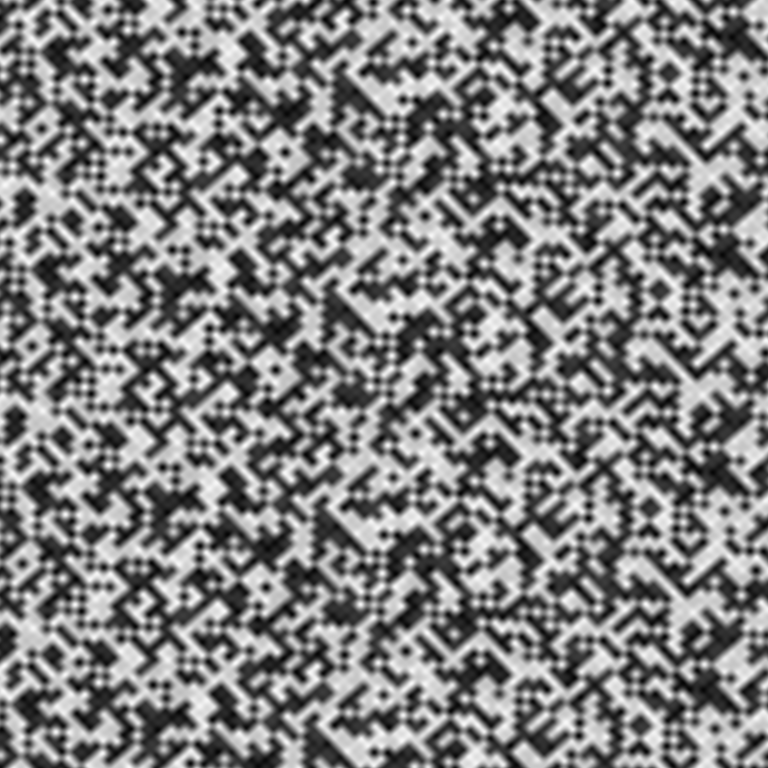
This texture is drawn by a Shadertoy shader. Its source:

```glsl
// Draws a fine monochrome weave of soft diagonal cells, repeating in tall columns.

const float CELLS = 80.0;        // lattice cells per canvas height
const float REPEAT = 17.0;       // cells climbed before a column repeats
const float TILT = 0.044;        // lean of the columns, in radians
const float STRETCH = 1.06;      // flattens the diamonds slightly
const float MID_GREY = 0.495;
const vec2 SWING = vec2(0.28, 0.48); // weakest and strongest departure from grey
const float RIPPLE = 0.16;       // fading between neighbouring cell centres
const float PI = 3.14159265;

// Integer hash: two independent values from 0 to 1 per lattice point
vec2 hash2(ivec2 cell) {
    uvec2 q = uvec2(cell + 4096) * uvec2(1597u, 3821u);
    uint n = (q.x ^ (q.y << 7)) * 747796405u;
    n = (n ^ (n >> 15)) * 277803u;
    n = (n ^ (n >> 13)) * 668265u;
    n ^= n >> 16;
    return vec2(n & 65535u, n >> 16) / 65535.0;
}

// Equal steps on both axes move straight up, so fold along that diagonal
vec2 wrapColumn(vec2 cell, float period) {
    return cell - period * floor(cell.x / period);
}

// Either a dark or a light cell, of varied strength
float cellValue(vec2 cell, float period, vec2 swing) {
    vec2 h = hash2(ivec2(wrapColumn(cell, period)));
    return (h.x < 0.5 ? -1.0 : 1.0) * mix(swing.x, swing.y, h.y);
}

// Smooth interpolation between the four surrounding cells
float cellNoise(vec2 p, float period, vec2 swing) {
    vec2 i = floor(p);
    vec2 f = smoothstep(0.0, 1.0, p - i);
    float low = mix(cellValue(i, period, swing),
                    cellValue(i + vec2(1, 0), period, swing), f.x);
    float high = mix(cellValue(i + vec2(0, 1), period, swing),
                     cellValue(i + vec2(1, 1), period, swing), f.x);
    return mix(low, high, f.y);
}

// Leans the plane, then turns it onto diagonal axes
vec2 diagonalAxes(vec2 p, float tilt, float stretch) {
    float c = cos(tilt), s = sin(tilt);
    p = vec2(c * p.x - s * p.y, s * p.x + c * p.y);
    p.y *= stretch;
    return vec2(p.y + p.x, p.y - p.x) * sqrt(0.5);
}

// Strongest on lattice points, weaker between them
float dotFade(vec2 p, float depth) {
    vec2 gap = 0.5 - 0.5 * cos(2.0 * PI * p);
    return 1.0 - depth * 0.5 * (gap.x + gap.y);
}

void mainImage(out vec4 fragColor, in vec2 fragCoord) {
    vec2 uv = fragCoord / iResolution.y;
    vec2 p = diagonalAxes(uv, TILT, STRETCH) * CELLS;
    float grey = MID_GREY + cellNoise(p, REPEAT, SWING) * dotFade(p, RIPPLE);
    fragColor = vec4(vec3(clamp(grey, 0.0, 1.0)), 1.0);
}
```
